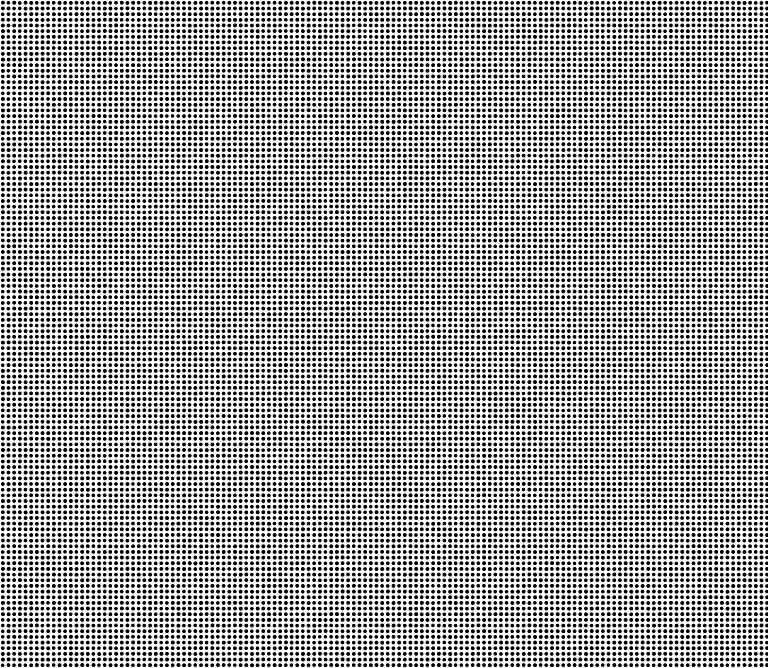
Reproduce this pattern procedurally as a Shadertoy shader.

```glsl
vec2 hash22(vec2 p) {
    vec3 q = fract(p.xyx * vec3(0.1031, 0.1030, 0.0973));
    q += dot(q, q.yzx + 33.33);
    return fract((q.xx + q.yz) * q.zy);
}

float circleDistance(vec2 p, float radius) {
    return length(p) - radius;
}

void mainImage(out vec4 fragColor, in vec2 fragCoord) {
    // Square grid of dots, 118 rows down the canvas
    float pitch = iResolution.y / 118.0;
    vec2 grid = fragCoord / pitch;
    vec2 cell = fract(grid) - 0.5;

    // Slight unevenness in the place and size of each dot
    vec2 random = hash22(floor(grid)) - 0.5;
    cell -= 0.05 * random;
    float radius = 0.332 + 0.04 * random.x;

    // Round dot with a crisp, smoothed edge
    float ink = clamp(0.5 - circleDistance(cell, radius) * pitch / 0.85, 0.0, 1.0);
    fragColor = vec4(vec3(1.0 - ink), 1.0);
}
```
